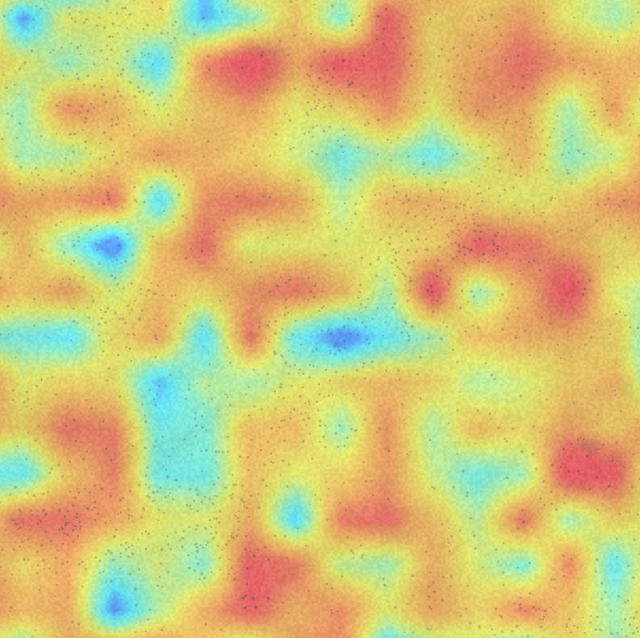
A Shadertoy shader for this background:

```glsl
// A soft heat map: random levels on a square lattice are blended into
// rounded hot and cold spots, coloured by a pastel spectrum ramp, then
// covered with faint mottling, fine grain and clustered dark specks.

const float LATTICE = 14.0;      // heat nodes across the canvas
const float GRAIN = 300.0;       // grain cells across the canvas
const float SPECKS = 190.0;      // speck cells across the canvas

float hash(vec2 cell, uint seed) {
    uvec2 q = uvec2(ivec2(floor(cell)) + 4096);
    uint h = q.x * 1597334677u ^ q.y * 3812015801u ^ seed * 2798796415u;
    h = (h ^ (h >> 16)) * 2146121005u;
    h = (h ^ (h >> 15)) * 2221713035u;
    h ^= h >> 16;
    return float(h & 65535u) / 65535.0;
}

float valueNoise(vec2 p, uint seed) {
    vec2 i = floor(p), f = fract(p);
    f = f * f * (3.0 - 2.0 * f);
    return mix(mix(hash(i, seed), hash(i + vec2(1, 0), seed), f.x),
               mix(hash(i + vec2(0, 1), seed), hash(i + vec2(1, 1), seed), f.x), f.y);
}

float fbm(vec2 p, uint seed) {
    float sum = 0.0, gain = 0.5;
    for (uint k = 0u; k < 4u; k++) {
        sum += gain * valueNoise(p, seed + k);
        p = mat2(1.6, 1.2, -1.2, 1.6) * p;
        gain *= 0.5;
    }
    return sum;
}

// Bell-shaped level of one node, with a longer cold tail
float nodeHeat(vec2 node) {
    float g = 2.45 * (hash(node, 11u) + hash(node, 12u) - 1.0);
    return g - 0.1 * (g * g - 1.0);
}

// Nearly linear blend keeps the peaks pointed and the flanks soft
float heatField(vec2 p) {
    vec2 i = floor(p), f = fract(p);
    f = mix(f, f * f * (3.0 - 2.0 * f), 0.4);
    float local = mix(mix(nodeHeat(i), nodeHeat(i + vec2(1, 0)), f.x),
                      mix(nodeHeat(i + vec2(0, 1)), nodeHeat(i + vec2(1, 1)), f.x), f.y);
    float broad = valueNoise(p * vec2(0.3, 0.45), 21u) - 0.5;
    return 1.3 * local + 1.8 * broad;
}

// Cold blue to hot red, evenly spaced stops
vec3 heatColor(float heat) {
    vec3 stops[9] = vec3[9](
        vec3(0.36, 0.63, 0.96), vec3(0.40, 0.89, 0.95), vec3(0.53, 0.91, 0.80),
        vec3(0.73, 0.91, 0.60), vec3(0.87, 0.89, 0.42), vec3(0.90, 0.77, 0.40),
        vec3(0.90, 0.64, 0.39), vec3(0.88, 0.48, 0.40), vec3(0.90, 0.37, 0.40));
    float x = clamp((heat + 0.42) / 0.72 + 4.0, 0.0, 7.999);
    int k = int(x);
    return mix(stops[k], stops[k + 1], fract(x));
}

// Coverage of small soft dots; density is the chance of a dot per cell
float specks(vec2 p, float density, uint seed) {
    vec2 base = floor(p);
    float cover = 0.0;
    for (int y = -1; y <= 1; y++)
    for (int x = -1; x <= 1; x++) {
        vec2 cell = base + vec2(x, y);
        vec2 center = cell + vec2(hash(cell, seed), hash(cell, seed + 1u));
        float radius = mix(0.25, 0.55, hash(cell, seed + 2u));
        float present = step(hash(cell, seed + 3u), density);
        float dot = 1.0 - smoothstep(radius * 0.3, radius + 0.15, length(p - center));
        cover = max(cover, present * dot);
    }
    return cover;
}

void mainImage(out vec4 fragColor, in vec2 fragCoord) {
    vec2 uv = fragCoord / iResolution.y;

    // Heat colours
    float heat = heatField(uv * LATTICE + vec2(3.5, 7.4));
    heat += 0.35 * (fbm(uv * 22.0, 31u) - 0.47);
    vec3 color = heatColor(heat);

    // Mottling and faint slanted streaks
    float mottle = fbm(uv * 9.0, 41u) - 0.47;
    vec2 slanted = vec2(uv.x + 0.7 * uv.y, uv.y - 0.7 * uv.x);
    float streak = valueNoise(slanted * vec2(6.0, 28.0), 51u) - 0.5;
    color *= 1.0 + 0.09 * mottle + 0.03 * streak;

    // Fine grain
    float grain = valueNoise(uv * GRAIN, 61u) - 0.5;
    color += 0.075 * grain;

    // Dark specks, denser in patches and over hot areas, with rare clumps
    float patches = smoothstep(0.45, 0.9, valueNoise(uv * 6.0, 71u));
    float hot = smoothstep(0.8, 2.2, heat);
    float clump = smoothstep(0.88, 0.98, valueNoise(uv * 13.0, 81u)) * hot;
    float density = 0.025 + 0.10 * patches + 0.10 * hot * patches + 0.5 * clump;
    float cover = specks(uv * SPECKS, density, 91u);
    vec3 ink = vec3(0.36, 0.33, 0.36);
    color = mix(color, ink, cover * (0.32 + 0.25 * hot));
    color = mix(color, ink, 0.3 * clump);

    fragColor = vec4(clamp(color, 0.0, 1.0), 1.0);
}
```
